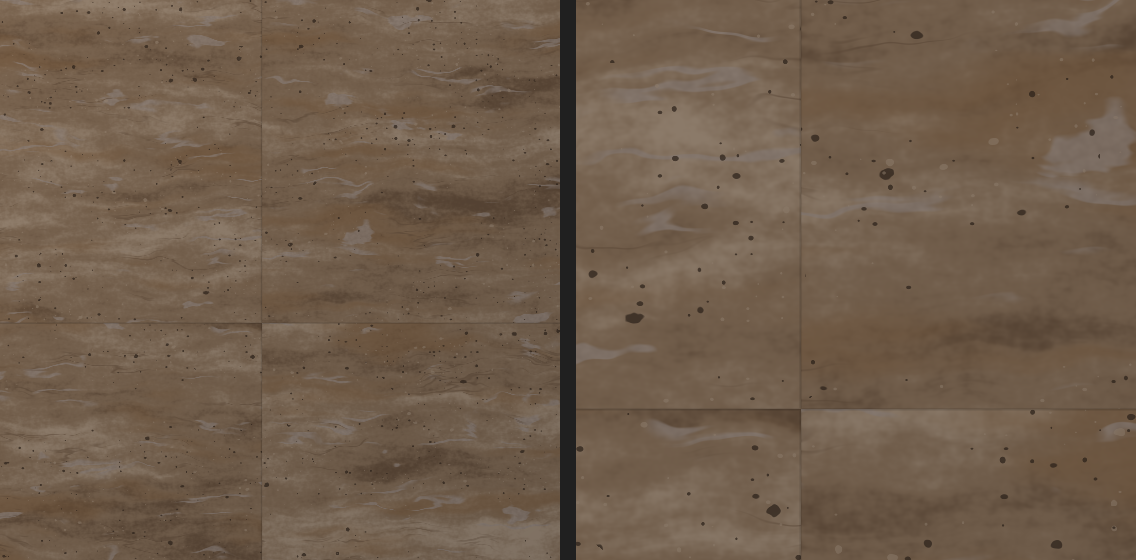
Left: the whole. Right: its middle third, enlarged.
Reproduce this texture procedurally as a Shadertoy shader.

```glsl
// Four honed travertine slabs, two across and two down, with near-invisible butt joints.
// Each slab samples its own region of warped, horizontally stretched gradient noise;
// dark clouds, grey filled veins, small pits and pale grains are layered on top.

const vec2  JOINT = vec2(0.467, 0.423);      // where the four slabs meet
const float JOINT_HALF_WIDTH = 0.0007;
const float JOINT_STRENGTH = 0.14;
const float SLAB_VARIATION = 0.14;           // tone shift between slabs
const vec3  UMBER = vec3(0.335, 0.262, 0.200);
const vec3  TAN   = vec3(0.440, 0.363, 0.290);
const vec3  CREAM = vec3(0.540, 0.475, 0.410);
const vec3  OCHRE = vec3(0.420, 0.315, 0.215);
const vec3  FILLER = vec3(0.505, 0.460, 0.435);
const vec3  PIT   = vec3(0.170, 0.130, 0.100);
const float PIT_CHANCE = 0.16;
const float GRAIN_CHANCE = 0.10;

// Integer hash giving two values in 0..1
vec2 hash2(vec2 cell) {
    uvec2 h = uvec2(ivec2(cell)) * uvec2(1597334673u, 3812015801u);
    uint n = (h.x ^ h.y) * 1597334673u;
    n = (n ^ (n >> 15u)) * 2246822519u;
    n ^= n >> 13u;
    return vec2(n & 65535u, n >> 16u) / 65535.0;
}

float gradientDot(vec2 cell, vec2 offset) {
    float angle = 6.28318 * hash2(cell).x;
    return dot(vec2(cos(angle), sin(angle)), offset);
}

float gradientNoise(vec2 p) {
    vec2 i = floor(p), f = p - i;
    vec2 u = f * f * f * (f * (f * 6.0 - 15.0) + 10.0);
    vec2 e = vec2(1.0, 0.0);
    float low  = mix(gradientDot(i, f), gradientDot(i + e.xy, f - e.xy), u.x);
    float high = mix(gradientDot(i + e.yx, f - e.yx), gradientDot(i + e.xx, f - e.xx), u.x);
    return mix(low, high, u.y);
}

float fbm(vec2 p, int octaves) {
    float sum = 0.0, amplitude = 1.0;
    for (int k = 0; k < octaves; k++) {
        sum += amplitude * gradientNoise(p);
        p = p * 2.03 + vec2(17.3, 9.1);
        amplitude *= 0.52;
    }
    return sum;
}

// Scattered irregular dots, at most one per grid cell
float dots(vec2 p, float density, float chance, float ragged) {
    vec2 g = p * density, cell = floor(g);
    vec2 place = hash2(cell), kind = hash2(cell + 371.0);
    vec2 d = g - cell - mix(vec2(0.3), vec2(0.7), place);
    d.x *= mix(0.65, 1.2, place.y);
    float radius = mix(0.06, 0.19, kind.y * kind.y);
    float edge = max(density / iResolution.y, 0.04);
    float dist = length(d) - radius * (1.0 + 0.5 * ragged);
    return step(kind.x, chance) * (1.0 - smoothstep(-0.5 * edge, 0.5 * edge, dist));
}

vec3 travertine(vec2 p, vec2 slab) {
    vec2 q = p + 7.0 + slab * vec2(13.7, 21.3);
    vec2 flow = q;
    flow.y += 0.030 * fbm(q * vec2(3.0, 5.0), 3) + 0.010 * fbm(q * vec2(13.0, 21.0), 3);

    // Sediment layers, from broad beds down to grain
    float beds   = fbm(flow * vec2(1.6, 10.0), 5);
    float strata = fbm(flow * vec2(4.0, 44.0), 4);
    float mottle = fbm(flow * vec2(24.0, 42.0) + 5.0, 4);
    float grain  = fbm(q * vec2(130.0, 160.0), 2);
    float tone = 0.52 + 0.48 * beds + 0.22 * strata + 0.20 * mottle + 0.13 * grain;
    tone += SLAB_VARIATION * (hash2(slab + 5.0).x - 0.5);

    // Ragged dark clouds
    float cloud = fbm(flow * vec2(3.2, 10.0) + 31.0, 4) + 0.18 * mottle;
    tone -= 0.32 * smoothstep(0.22, 0.55, cloud) * (0.8 + 0.6 * strata);
    tone = clamp(tone, 0.0, 1.0);
    vec3 color = mix(UMBER, TAN, smoothstep(0.0, 0.5, tone));
    color = mix(color, CREAM, smoothstep(0.45, 1.05, tone));

    // Iron staining along some beds
    float stain = smoothstep(0.08, 0.6, fbm(flow * vec2(2.5, 15.0) + 53.0, 4));
    color = mix(color, OCHRE, 0.5 * stain);

    // Broken veins and small pools of grey filler
    float contour = abs(fbm(flow * vec2(2.6, 19.0) + 71.0, 4));
    float broken = smoothstep(0.10, 0.34, fbm(q * vec2(6.0, 15.0) + 83.0, 3) + 0.12 * mottle);
    float vein = broken * (1.0 - smoothstep(0.025, 0.085, contour));
    float pool = smoothstep(0.52, 0.62, fbm(flow * vec2(7.0, 20.0) + 97.0, 4) + 0.10 * mottle);
    color = mix(color, FILLER + 0.03 * grain, 0.70 * max(vein, pool));

    // Fine dark seams
    float seam = 1.0 - smoothstep(0.0, 0.055, abs(fbm(flow * vec2(3.0, 24.0) + 113.0, 4)));
    seam *= smoothstep(0.0, 0.4, fbm(q * vec2(5.0, 13.0) + 127.0, 3));
    color = mix(color, UMBER, 0.50 * seam);

    // Clustered pits and pale mineral grains at two sizes
    float cluster = smoothstep(-0.35, 0.45, fbm(q * vec2(5.0, 9.0) + 139.0, 3));
    for (int k = 0; k < 2; k++) {
        float density = 48.0 + 58.0 * float(k);
        float pit = dots(q, density, PIT_CHANCE * cluster, grain);
        float fleck = dots(q + 3.37, density * 1.4, GRAIN_CHANCE * cluster, grain);
        color = mix(color, CREAM, 0.55 * fleck);
        color = mix(color, PIT, 0.72 * pit);
    }
    return color;
}

void mainImage(out vec4 fragColor, in vec2 fragCoord) {
    vec2 uv = fragCoord / iResolution.xy;
    vec3 color = travertine(uv, step(JOINT, uv));

    // Hairline joints
    vec2 gap = abs(uv - JOINT);
    float line = 1.0 - smoothstep(0.0, JOINT_HALF_WIDTH + 1.0 / iResolution.y, min(gap.x, gap.y));
    color *= 1.0 - JOINT_STRENGTH * line;

    // Soft warm light from the upper left
    float light = dot(uv - 0.5, vec2(-0.06, 0.07));
    color *= 1.0 + light * vec3(1.15, 1.0, 0.8);
    fragColor = vec4(color, 1.0);
}
```
